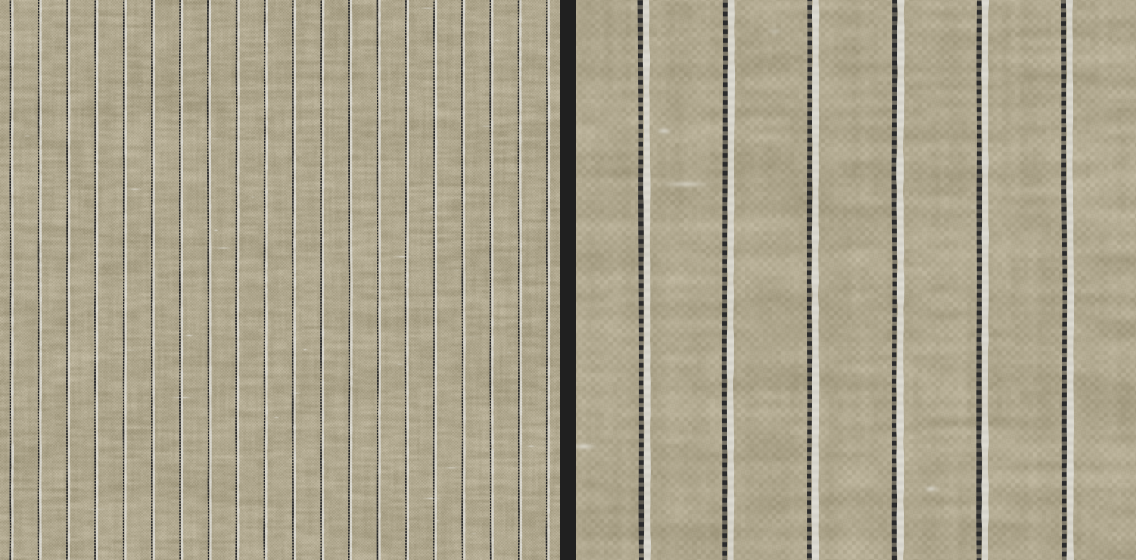
Left, the full canvas; right, a detail of the centre.
This texture is drawn by a Shadertoy shader. Its source:

```glsl
// Beige linen cloth with fine vertical pinstripes, each a dashed dark thread beside a white one.
#define STRIPES 19.84        // stripe repeats across the canvas
#define FIRST_STRIPE 0.0205  // x of the first stripe
#define THREADS 190.0        // woven threads across and down
#define DARK_WIDTH 0.0031
#define WHITE_WIDTH 0.0040
#define WOBBLE 0.0013        // sideways drift of the stripes
#define SLUB 0.085           // strength of the horizontal yarn streaks
#define WEAVE 0.022          // strength of the thread grid
#define BASE_COLOR vec3(0.685, 0.652, 0.553)
#define WHITE_COLOR vec3(0.875, 0.868, 0.835)
#define DARK_COLOR vec3(0.12, 0.125, 0.14)

const float TAU = 6.2831853;

float hash(vec2 p) {
    vec3 q = fract(vec3(p.xyx) * 0.1031);
    q += dot(q, q.yzx + 33.33);
    return fract((q.x + q.y) * q.z);
}

float noise(vec2 p) {
    vec2 i = floor(p), f = fract(p);
    f = f * f * (3.0 - 2.0 * f);
    return mix(mix(hash(i), hash(i + vec2(1, 0)), f.x),
               mix(hash(i + vec2(0, 1)), hash(i + vec2(1, 1)), f.x), f.y);
}

// Soft-edged vertical band centred on zero
float band(float x, float width, float px) {
    return 1.0 - smoothstep(-0.6 * px, 0.6 * px, abs(x) - 0.5 * width);
}

// Short pale knots of yarn, scattered one per cell with low probability
float flecks(vec2 uv) {
    vec2 grid = vec2(14.0, 30.0), cell = floor(uv * grid);
    float sum = 0.0;
    for (int j = -1; j <= 1; j++)
    for (int i = -1; i <= 1; i++) {
        vec2 c = cell + vec2(i, j);
        vec2 center = (c + vec2(hash(c + 11.3), hash(c + 47.9))) / grid;
        float len = mix(0.003, 0.014, pow(hash(c + 83.1), 3.0));
        vec2 d = (uv - center) / vec2(len, 0.0016);
        sum += step(0.86, hash(c + 5.7)) * hash(c + 29.5) * exp(-dot(d, d));
    }
    return min(sum, 1.0);
}

// Uneven ground cloth: yarn streaks, plain weave and broad tone changes
vec3 cloth(vec2 uv) {
    float longSlub = noise(vec2(uv.x * 9.0, uv.y * THREADS * 0.8));
    float shortSlub = noise(vec2(uv.x * 38.0 + 70.0, uv.y * THREADS));
    float warp = noise(vec2(uv.x * THREADS, uv.y * 14.0 + 31.0));
    float broad = noise(uv * vec2(3.0, 16.0) + 9.0);
    float grain = hash(floor(uv * THREADS * 2.0));
    float tone = SLUB * (0.55 * longSlub + 0.65 * shortSlub - 0.6)
               + 0.035 * (warp - 0.5) + 0.022 * (broad - 0.5) + 0.03 * (grain - 0.5);
    vec2 phase = uv * THREADS * TAU;
    tone += WEAVE * sin(phase.x) * sin(phase.y);
    return BASE_COLOR + tone * vec3(1.0, 1.0, 1.08);
}

void mainImage(out vec4 fragColor, in vec2 fragCoord) {
    vec2 uv = fragCoord / iResolution.xy;
    float px = 1.0 / iResolution.x;

    vec3 color = cloth(uv);
    color = mix(color, WHITE_COLOR, 0.7 * flecks(uv));

    // Local stripe coordinate, with a slow drift of its own
    float id = floor((uv.x - FIRST_STRIPE) * STRIPES + 0.5);
    float drift = noise(vec2(id * 7.3 + 40.0, uv.y * 2.5)) - 0.5
                + 0.4 * (noise(vec2(id * 3.1 + 90.0, uv.y * 16.0)) - 0.5);
    float x = uv.x - FIRST_STRIPE - id / STRIPES - WOBBLE * drift;

    // Dark thread on the left, crossed by pale picks that vary in strength
    float wear = noise(vec2(id * 5.7 + 20.0, uv.y * 22.0));
    float dash = 0.5 + 0.5 * sin(uv.y * THREADS * TAU + id * 1.7);
    float cover = mix(mix(0.3, 0.8, wear * wear), 1.0, smoothstep(0.15, 0.75, dash));
    float dark = band(x + 0.5 * DARK_WIDTH, DARK_WIDTH * mix(0.8, 1.1, wear), px);
    color = mix(color, DARK_COLOR, dark * cover * 0.92);

    // White thread on the right, slightly lumpy
    float lump = noise(vec2(id * 9.1 + 60.0, uv.y * THREADS * 0.6));
    float white = band(x - 0.5 * WHITE_WIDTH, WHITE_WIDTH * mix(0.82, 1.12, lump), px);
    color = mix(color, WHITE_COLOR - 0.04 * (1.0 - dash), white * mix(0.85, 1.0, lump));

    fragColor = vec4(clamp(color, 0.0, 1.0), 1.0);
}
```
